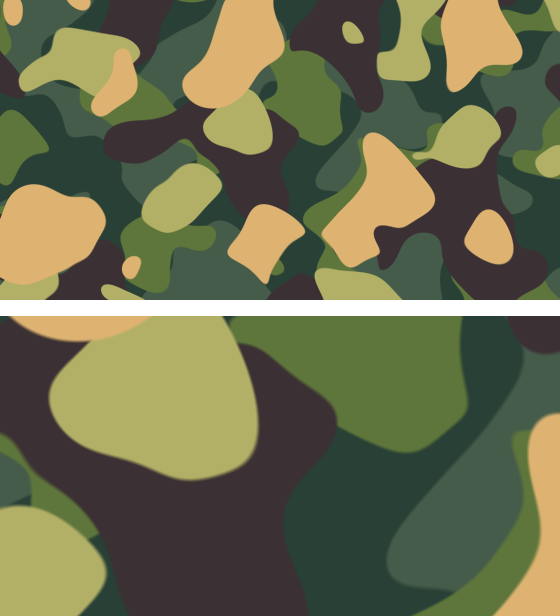
Top: the whole. Bottom: its middle third, enlarged.
This pattern is drawn by a WebGL 1 fragment shader. Its source:

```glsl
precision highp float;

uniform vec2 u_resolution;

const float TAU = 6.2831853;
const float GOLDEN_ANGLE = 2.3999632;
const int WAVES = 14;

// Palette, from the ground up to the top layer
const vec3 SPRUCE = vec3(0.27, 0.36, 0.29);
const vec3 PINE   = vec3(0.16, 0.25, 0.21);
const vec3 LEAF   = vec3(0.37, 0.46, 0.23);
const vec3 UMBER  = vec3(0.23, 0.19, 0.20);
const vec3 LIME   = vec3(0.70, 0.69, 0.40);
const vec3 SAND   = vec3(0.87, 0.70, 0.44);

float hash(float n, float seed) {
  return fract(sin(n * 12.9898 + seed * 78.233) * 43758.5453);
}

// Bends the plane so that straight rims swing in and out
vec2 sway(vec2 p, float seed) {
  vec2 broad = sin(p.yx * vec2(15.0, 17.0) + seed * vec2(1.0, 2.3));
  vec2 fine = sin((p.yx + p * 0.6) * vec2(27.0, 24.0) + seed * vec2(3.1, 1.7));
  return p + 0.022 * broad + 0.010 * fine;
}

// Layered sines in spread directions: x is the height with unit variance,
// yz its slope. Broad waves shape the patches, finer ones add the lobes.
vec3 waveField(vec2 p, float frequency, float seed) {
  vec3 field = vec3(0.0);
  float power = 0.0;
  for (int i = 0; i < WAVES; i++) {
    float n = float(i);
    float t = n / float(WAVES - 1);
    float octave = mix(0.75, 2.7, t * t);
    float amplitude = pow(octave, -1.05);
    float angle = n * GOLDEN_ANGLE + seed + 0.6 * hash(n, seed);
    vec2 k = TAU * frequency * octave * vec2(cos(angle), sin(angle));
    float phase = dot(k, p) + TAU * hash(n + 31.0, seed);
    field += amplitude * vec3(sin(phase), k * cos(phase));
    power += 0.5 * amplitude * amplitude;
  }
  return field / sqrt(power);
}

// Coverage of the patches that rise above a level, with an even soft rim
float patches(vec2 p, float frequency, float level, float seed, float rim) {
  vec3 field = waveField(sway(p, seed), frequency, seed);
  float distanceToRim = (field.x - level) / max(length(field.yz), 3.0);
  return smoothstep(-rim, rim, distanceToRim);
}

void main() {
  vec2 p = gl_FragCoord.xy / u_resolution.y;
  float rim = max(0.003, 0.75 / u_resolution.y);

  // Paint the layers; a higher level leaves a smaller share
  vec3 color = SPRUCE;
  color = mix(color, PINE,  patches(p, 2.0, -0.13, 1.7, rim));
  color = mix(color, LEAF,  patches(p, 2.5,  0.66, 4.3, rim));
  color = mix(color, UMBER, patches(p, 1.95, 0.48, 7.9, rim));
  color = mix(color, LIME,  patches(p, 1.95, 0.92, 12.1, rim));
  color = mix(color, SAND,  patches(p, 1.9,  0.92, 17.6, rim));

  gl_FragColor = vec4(color, 1.0);
}
```
